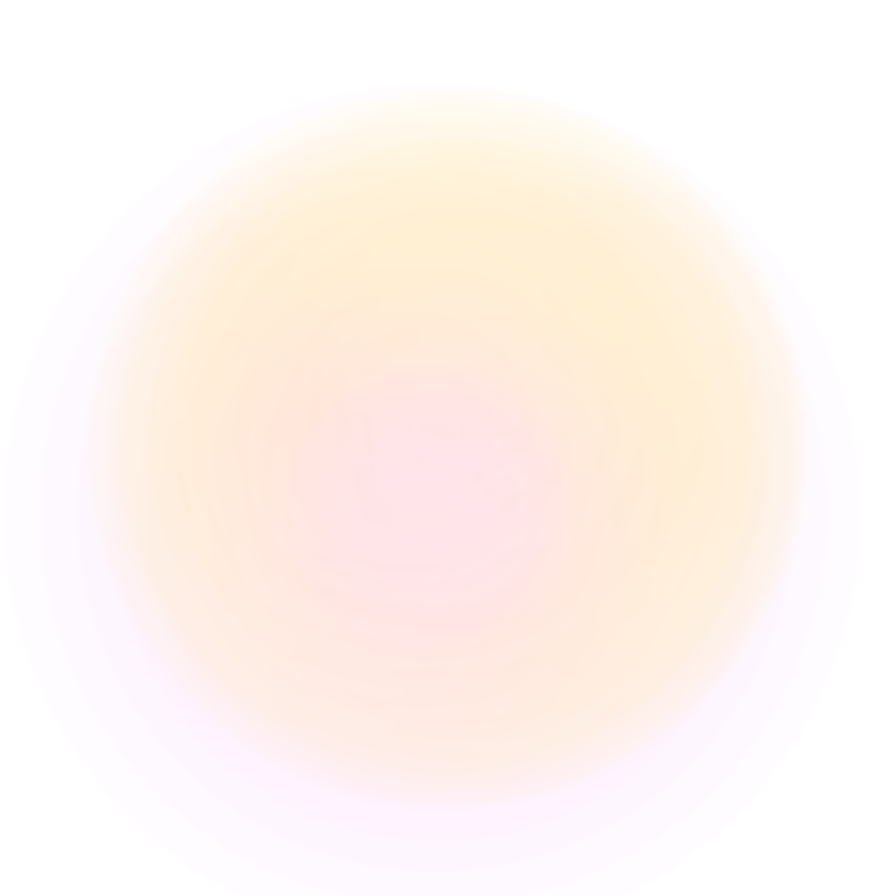
Write a three.js fragment shader that draws this background.

```glsl
// Pale watercolour orb: stacked translucent discs in gold, peach, pink and lilac on white.
varying vec2 vUv;

float hash(vec2 p) {
  return fract(sin(dot(p, vec2(127.1, 311.7))) * 43758.55);
}

float valueNoise(vec2 p) {
  vec2 i = floor(p), f = fract(p);
  f = f * f * (3.0 - 2.0 * f);
  return mix(mix(hash(i), hash(i + vec2(1.0, 0.0)), f.x),
             mix(hash(i + vec2(0.0, 1.0)), hash(i + 1.0), f.x), f.y);
}

// Coverage of a disc, 1 inside and 0 outside.
float disc(vec2 p, vec2 center, float radius, float softness) {
  return 1.0 - smoothstep(radius - softness, radius + softness, length(p - center));
}

// Fine brush streaks that follow circles around the center.
float streaks(vec2 q) {
  float r = length(q);
  float bend = valueNoise(q * 9.0) * 0.03;
  return valueNoise(2.5 * q / max(r, 0.001) + (r + bend) * vec2(65.0, -38.0)) - 0.5;
}

void main() {
  vec2 p = vUv;
  vec2 warmCenter = vec2(0.505, 0.505);
  vec3 color = vec3(1.0);

  // Lilac halo: a few wide discs with crisp rims.
  for (int i = 0; i < 5; i++) {
    float k = float(i);
    float rim = disc(p, vec2(0.482 + 0.002 * k, 0.427), 0.479 - 0.038 * k, 0.0025 + 0.003 * k);
    color = mix(color, vec3(0.99, 0.915, 0.995), rim * (0.12 + 0.04 * k));
  }

  // Warm body: many overlapping discs build up the soft edge.
  float clearness = 1.0;
  for (int i = 0; i < 16; i++) {
    float k = float(i);
    vec2 jitter = vec2(hash(vec2(k, 1.0)), hash(vec2(k, 7.0))) - 0.5;
    float softness = 0.004 + 0.016 * hash(vec2(k, 4.0));
    clearness *= 1.0 - 0.18 * disc(p, warmCenter + 0.022 * jitter, 0.4 - 0.0133 * k, softness);
  }

  // Peach below the middle turns to gold toward the upper rim.
  float wash = valueNoise(p * 7.0) - 0.5;
  float goldness = smoothstep(0.1, 0.35, length(p - vec2(0.47, 0.39)) + 0.03 * wash);
  vec3 warm = mix(vec3(1.0, 0.905, 0.878), vec3(1.0, 0.937, 0.815), goldness);
  warm = mix(warm, vec3(1.0, 0.975, 0.84), 0.7 * smoothstep(0.72, 0.9, p.y));

  // Rosy wash on the left and a stepped pink heart.
  float rosy = exp(-dot(p - vec2(0.34, 0.54), p - vec2(0.34, 0.54)) * 90.0);
  warm = mix(warm, vec3(1.0, 0.895, 0.845), 0.6 * rosy);
  for (int i = 0; i < 5; i++) {
    float k = float(i);
    vec2 heart = vec2(0.483, 0.437) + 0.012 * (vec2(hash(vec2(k, 3.0)), hash(vec2(k, 9.0))) - 0.5);
    float layer = disc(p + 0.008 * wash, heart, 0.155 - 0.027 * k, 0.012);
    warm = mix(warm, vec3(1.0, 0.888, 0.92), 0.24 * layer);
  }

  float body = 1.0 - clearness;
  color = mix(color, warm, body);
  color += body * streaks(p - warmCenter) * vec3(0.0, 0.008, 0.012);
  gl_FragColor = vec4(clamp(color, 0.0, 1.0), 1.0);
}
```
